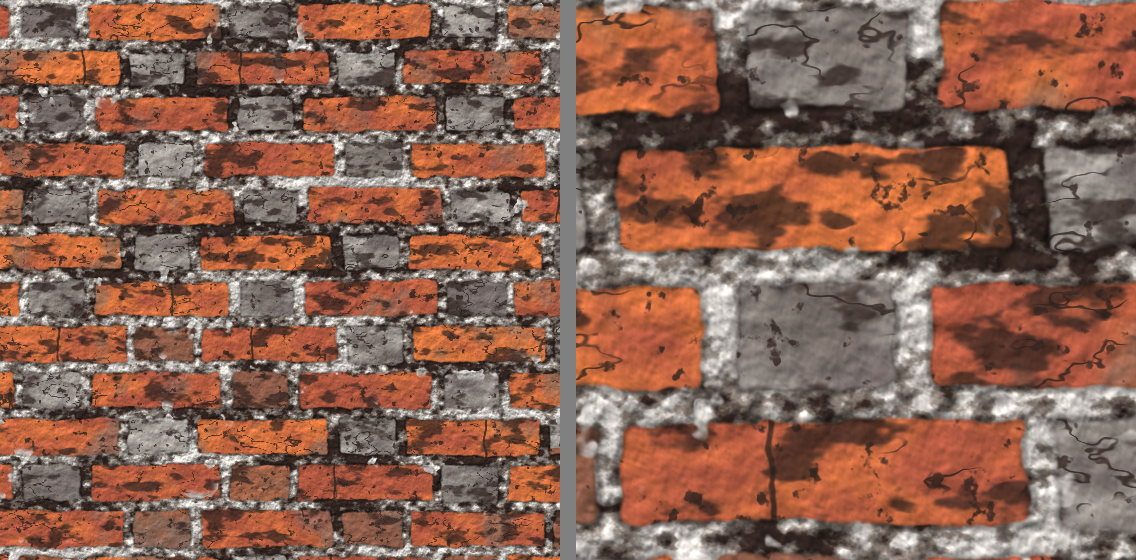
Left, the full canvas; right, a detail of the centre.
This texture is drawn by a Shadertoy shader. Its source:

```glsl
// Weathered Flemish-bond brick wall: long red bricks alternate with short, mostly
// grey headers. Warped box distances shape the bricks; fractal noise adds the soot,
// cracks, pits and gritty mortar, and a height difference lights the surface.

const float PERIOD = 0.375;      // one stretcher + one header + two joints
const float COURSE = 0.0823;     // height of one course with its joint
const float FIRST_ROW = 0.039;   // centre of the top course, from the top edge
const float LONG_HALF = 0.119;
const float SHORT_HALF = 0.051;

const vec3 RED = vec3(0.68, 0.34, 0.25);
const vec3 ORANGE = vec3(0.85, 0.46, 0.25);
const vec3 BROWN = vec3(0.53, 0.36, 0.29);
const vec3 SLATE = vec3(0.46, 0.42, 0.41);
const vec3 ASH = vec3(0.67, 0.65, 0.62);
const vec3 SOOT = vec3(0.19, 0.14, 0.125);
const vec3 GRIT = vec3(0.46, 0.42, 0.39);
const vec3 LIME = vec3(0.79, 0.77, 0.75);

struct Brick {
    float dist;    // signed distance to the outline, negative inside
    float header;  // 1 for a short brick
    float seed;
    vec2 local;    // position from the brick centre
};

float hash(vec2 p) {
    vec3 q = fract(p.xyx * 0.1031);
    q += dot(q, q.yzx + 33.33);
    return fract((q.x + q.y) * q.z);
}

float noise(vec2 p) {
    vec2 i = floor(p), f = fract(p);
    f = f * f * (3.0 - 2.0 * f);
    return mix(mix(hash(i), hash(i + vec2(1, 0)), f.x),
               mix(hash(i + vec2(0, 1)), hash(i + vec2(1, 1)), f.x), f.y);
}

float fbm(vec2 p) {
    float sum = 0.0, amp = 0.533;
    for (int i = 0; i < 4; i++) {
        sum += amp * noise(p);
        p = mat2(1.6, 1.2, -1.2, 1.6) * p + 7.3;
        amp *= 0.5;
    }
    return sum;
}

// Finds the brick nearest to p, with ragged edges.
Brick findBrick(vec2 p) {
    vec2 rough = vec2(fbm(p * 38.0), fbm(p * 38.0 + 91.0)) - 0.5;
    vec2 sag = vec2(noise(p * 9.0 + 5.0), noise(p * 9.0 + 47.0)) - 0.5;
    p += 0.011 * rough + 0.005 * sag;
    float depth = 1.0 - p.y;
    float row = floor((depth - FIRST_ROW) / COURSE + 0.5);
    float y = depth - FIRST_ROW - row * COURSE;
    float shift = 0.285 + 0.5 * PERIOD * mod(row, 2.0) + 0.022 * (hash(vec2(row + 9.0, 3.0)) - 0.5);
    float x = p.x - shift;
    float index = floor(x / PERIOD + 0.5);
    x -= index * PERIOD;
    float joint = 0.5 * PERIOD - LONG_HALF - SHORT_HALF;
    float header = step(LONG_HALF + 0.5 * joint, abs(x));
    float side = header * sign(x);
    x -= side * 0.5 * PERIOD;
    float seed = hash(vec2(2.0 * index + side + 20.0, row + 31.0));
    vec2 halfSize = vec2(mix(LONG_HALF, SHORT_HALF, header), mix(0.0295, 0.0325, depth));
    halfSize += (fract(seed * vec2(13.0, 29.0)) - 0.6) * vec2(0.006, 0.003);
    vec2 d = abs(vec2(x, y)) - halfSize + 0.006;
    float dist = length(max(d, 0.0)) + min(max(d.x, d.y), 0.0) - 0.006;
    return Brick(dist, header, seed, vec2(x, y));
}

float relief(vec2 p) {
    float face = smoothstep(0.003, -0.003, findBrick(p).dist);
    return 0.3 * face + fbm(p * 75.0) * mix(1.3, 0.65, face);
}

vec3 mortarColor(vec2 p) {
    float grime = fbm(p * vec2(5.0, 15.0) + 13.0);
    float tone = fbm(p * vec2(85.0, 110.0)) + 0.9 * (0.49 - grime);
    vec3 color = mix(SOOT, GRIT, smoothstep(0.26, 0.49, tone));
    return mix(color, LIME, smoothstep(0.48, 0.70, tone));
}

vec3 brickColor(Brick b, vec2 p) {
    vec2 q = p + b.seed * 40.0;
    float pick = fract(b.seed * 17.0), tint = fract(b.seed * 53.0);
    float mottle = fbm(q * vec2(18.0, 30.0)) - 0.5;
    vec3 clay = mix(RED, ORANGE, clamp(tint + 2.2 * mottle, 0.0, 1.0));
    vec3 grey = mix(SLATE, ASH, clamp(tint * 0.8 + 2.5 * mottle, 0.0, 1.0));
    vec3 stub = mix(mix(BROWN, clay, 0.4 * tint), grey, step(pick, mix(0.4, 0.95, p.y)));
    vec3 color = mix(clay, stub, b.header);
    // Faded dust and dark soot patches
    color = mix(color, GRIT, 0.55 * smoothstep(0.52, 0.72, fbm(q * 13.0 + 60.0)));
    color = mix(color, SOOT, 0.72 * smoothstep(0.56, 0.70, fbm(q * vec2(28.0, 55.0) + 25.0)));
    // Wandering cracks, small pits and an occasional break across the brick
    float vein = abs(fbm(q * vec2(20.0, 42.0) + 80.0) - 0.5);
    float crack = smoothstep(0.022, 0.004, vein) * smoothstep(0.52, 0.68, noise(q * 19.0));
    float pit = smoothstep(0.68, 0.78, fbm(q * 95.0));
    float cut = abs(b.local.x - 0.12 * (tint - 0.5) + 0.008 * mottle);
    float split = smoothstep(0.003, 0.0008, cut) * step(0.8, pick) * (1.0 - b.header);
    return mix(color, SOOT, 0.8 * max(max(crack, pit), split));
}

void mainImage(out vec4 fragColor, in vec2 fragCoord) {
    vec2 p = fragCoord / iResolution.xy;
    float soft = max(0.0014, 1.0 / iResolution.y);
    Brick b = findBrick(p);
    vec3 color = mix(mortarColor(p), brickColor(b, p), smoothstep(soft, -soft, b.dist));
    // Rare lime splashes around the joints
    float splash = smoothstep(0.73, 0.77, fbm(p * 24.0 + 33.0)) * smoothstep(-0.016, 0.0, b.dist);
    color = mix(color, LIME, splash);
    // Sun from the upper left; grooves collect shadow
    float slope = relief(p) - relief(p + vec2(-0.0012, 0.0026));
    color *= 1.0 + clamp(1.7 * slope, -0.65, 0.35);
    color *= 1.0 - 0.28 * smoothstep(0.004, 0.0, abs(b.dist - 0.001));
    fragColor = vec4(clamp(color, 0.0, 1.0), 1.0);
}
```
